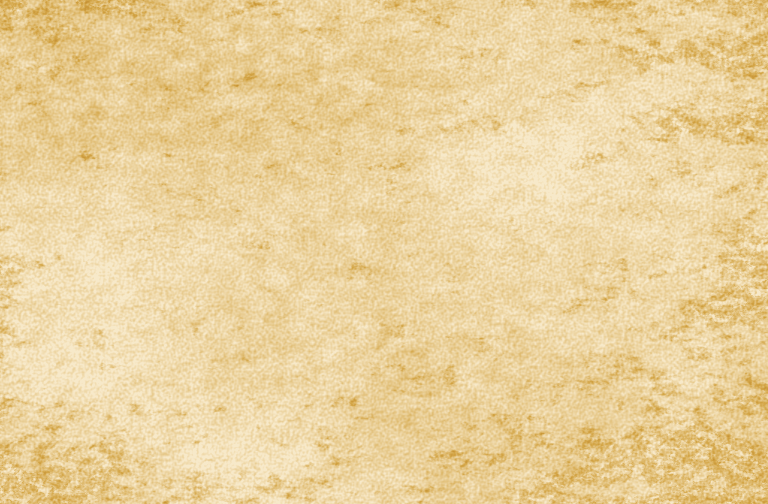
A WebGL 2 fragment shader for this texture:

```glsl
#version 300 es
precision highp float;
// Aged cream parchment with amber stains, flaking borders and gritty tooth.
// Layers of gradient noise add up to one stain depth, which then blends
// from pale cream through amber to brown.
uniform vec2 u_resolution;
out vec4 fragColor;

const vec3 CREAM = vec3(0.945, 0.865, 0.695);
const vec3 AMBER = vec3(0.83, 0.65, 0.28);
const vec3 BROWN = vec3(0.70, 0.46, 0.11);

// Unit gradient for a lattice cell
vec2 cellGradient(vec2 cell) {
    uvec2 q = uvec2(ivec2(cell) + 32768);
    uint h = q.x * 1597334677u ^ q.y * 3812015801u;
    h = (h ^ (h >> 15)) * 2246822519u;
    h ^= h >> 13;
    float angle = float(h & 65535u) * 6.2831853 / 65536.0;
    return vec2(cos(angle), sin(angle));
}

float gradientNoise(vec2 p) {
    vec2 i = floor(p), f = p - i;
    vec2 w = f * f * f * (f * (f * 6.0 - 15.0) + 10.0);
    vec2 e = vec2(1.0, 0.0);
    float a = dot(cellGradient(i), f);
    float b = dot(cellGradient(i + e.xy), f - e.xy);
    float c = dot(cellGradient(i + e.yx), f - e.yx);
    float d = dot(cellGradient(i + e.xx), f - e.xx);
    return mix(mix(a, b, w.x), mix(c, d, w.x), w.y);
}

float fbm(vec2 p, int octaves) {
    float sum = 0.0, amplitude = 0.5;
    for (int i = 0; i < octaves; i++) {
        sum += amplitude * gradientNoise(p);
        p = mat2(1.94, 0.48, -0.48, 1.94) * p + 17.3;
        amplitude *= 0.58;
    }
    return sum;
}

// Soft elliptical patch
float patchAt(vec2 p, vec2 centre, vec2 radius) {
    vec2 d = (p - centre) / radius;
    return exp(-dot(d, d));
}

// Thin broken creases along the zero contours of a noise field
float creases(vec2 p, vec2 scale, float width, float seed) {
    vec2 warp = 0.03 * vec2(fbm(p * 14.0 + seed, 4), fbm(p * 14.0 - seed, 4));
    float line = abs(gradientNoise((p + warp) * scale + seed));
    float broken = smoothstep(0.05, 0.40, fbm(p * vec2(9.0, 16.0) + seed * 2.0, 4) * 1.6);
    return (1.0 - smoothstep(0.1 * width, width, line)) * broken;
}

// Worn areas around the border
float borderWear(vec2 p, float right) {
    float wear = 0.95 * patchAt(p, vec2(right, 0.0), vec2(0.62, 0.24));
    wear += 0.95 * patchAt(p, vec2(0.0, 0.0), vec2(0.34, 0.15));
    wear += 0.75 * patchAt(p, vec2(right, 0.42), vec2(0.21, 0.13));
    wear += 0.62 * patchAt(p, vec2(right, 0.84), vec2(0.30, 0.22));
    wear += 0.65 * patchAt(p, vec2(0.0, 0.38), vec2(0.04, 0.22));
    wear += 0.55 * patchAt(p, vec2(0.0, 1.0), vec2(0.25, 0.16));
    return wear + 0.40 * smoothstep(0.92, 1.03, p.y);
}

// Broad soft discolouration, with paler clearings
float softStain(vec2 p, float right) {
    float stain = 0.24 * patchAt(p, vec2(0.52, 0.86), vec2(0.36, 0.24));
    stain += 0.22 * patchAt(p, vec2(0.03, 0.97), vec2(0.30, 0.25));
    stain += 0.12 * patchAt(p, vec2(0.85, 0.34), vec2(0.45, 0.20));
    stain -= 0.13 * patchAt(p, vec2(0.20, 0.46), vec2(0.26, 0.26));
    stain -= 0.16 * patchAt(p, vec2(right - 0.35, 0.62), vec2(0.28, 0.22));
    return stain - 0.12 * patchAt(p, vec2(0.45, 0.10), vec2(0.20, 0.12));
}

// Gritty paper tooth, lit from the upper left
float paperTooth(vec2 p) {
    vec2 light = vec2(-0.0025, 0.0025);
    float relief = fbm(p * 105.0, 2) - fbm((p + light) * 105.0, 2);
    return 0.38 * relief + 0.46 * gradientNoise(p * 167.0 + 41.0);
}

void main() {
    vec2 p = gl_FragCoord.xy / u_resolution.y;
    float right = u_resolution.x / u_resolution.y;

    // Clouded ground and rough mottling
    float clouds = fbm(p * vec2(2.8, 3.6) + 5.0, 5);
    float mottle = fbm(p * vec2(19.0, 27.0) + 31.0, 4);
    float stain = softStain(p, right);
    float depth = 0.08 + stain + 0.45 * clouds + (0.42 + 1.4 * max(stain, 0.0)) * mottle;

    // Ragged flakes, stretched sideways
    float wear = borderWear(p, right);
    float ragged = fbm(p * vec2(7.0, 14.0) + 63.0, 6);
    float crust = fbm(p * vec2(32.0, 56.0) + 9.0, 4);
    float flakes = smoothstep(0.22, 0.85, wear + 1.5 * ragged + 0.9 * crust);
    float cracks = 1.0 - smoothstep(0.0, 0.08, abs(crust + 0.02));
    depth += flakes * (0.30 + 1.5 * crust + 0.40 * cracks * wear);

    // Fine creases and flecks
    depth += 0.22 * creases(p, vec2(4.0, 13.0), 0.06, 12.0);
    depth += 0.20 * creases(p, vec2(9.0, 21.0), 0.11, 47.0);
    depth += 0.40 * smoothstep(0.27, 0.45, fbm(p * vec2(20.0, 42.0) + 80.0, 4));
    depth += paperTooth(p) * (1.0 + 0.5 * flakes);

    vec3 colour = CREAM + (AMBER - CREAM) * clamp(depth, -0.22, 1.0);
    colour = mix(colour, BROWN, clamp((depth - 1.0) * 0.9, 0.0, 1.0));
    fragColor = vec4(colour, 1.0);
}
```
